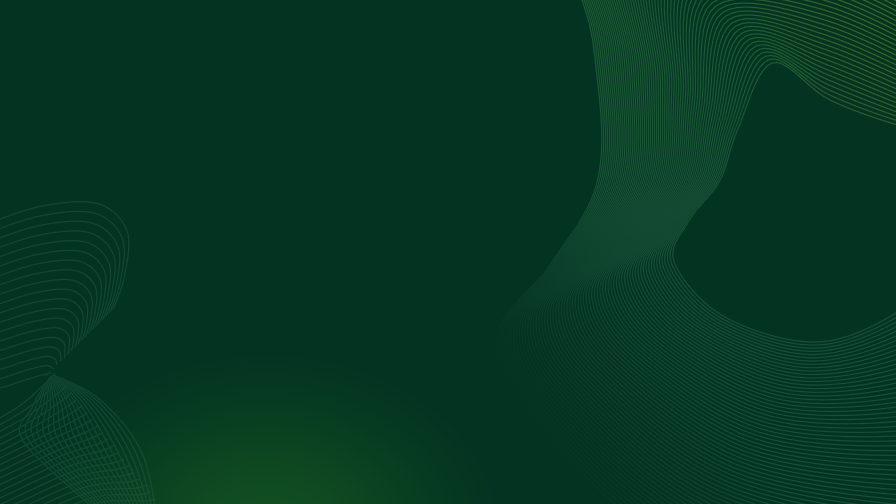
Write a WebGL 2 fragment shader that draws this background.

```glsl
#version 300 es
precision highp float;
// Dark green backdrop with a soft low glow and flowing ribbons of fine lines.
// Each ribbon is a ruled strip between two splines; a pixel is mapped back
// into the strip, and evenly spaced values across it become the lines.

uniform vec2 u_resolution;
out vec4 fragColor;

// Lengths are percent of the canvas height.
const vec3 BASE = vec3(0.01, 0.20, 0.13);
const vec3 GLOW = vec3(0.07, 0.31, 0.13);
const vec3 TEAL = vec3(0.15, 0.39, 0.28);
const vec3 GREEN = vec3(0.18, 0.46, 0.26);
const vec3 LIME = vec3(0.38, 0.57, 0.15);
const vec2 GLOW_CENTER = vec2(53.0, -6.0);
const vec2 GLOW_RADIUS = vec2(53.0, 41.0);
const float LINE_WIDTH = 0.2;
const float LINE_SOFTNESS = 1.3;
const float MAX_DENSITY = 0.6;
const float LEFT_OPACITY = 0.52;
const float WAVE_OPACITY = 0.7;
const float WAVE_LINES = 64.0;
const float LEAF_LINES = 18.0;
const float FAN_LINES = 19.0;
const float HATCH_LINES = 19.0;
const int STEPS = 10;

// Spline knots: xy on the first edge, zw on the second.
const vec4 WAVE[12] = vec4[12](
  vec4(243, 86, 196.8, 71), vec4(215, 114, 180.5, 74.5),
  vec4(159.7, 144, 164.8, 80.1), vec4(111, 130, 153.2, 87.5),
  vec4(117.6, 92, 146.3, 74.1), vec4(118.8, 65.3, 142.8, 64.1),
  vec4(109.3, 47.7, 136.6, 56), vec4(98.8, 34, 133.8, 47.9),
  vec4(104.2, 19, 144, 37), vec4(134.3, -8.8, 163.2, 32.2),
  vec4(183, -25, 181.7, 40.3), vec4(208, -30, 197, 53.7));
const vec4 LEAF[8] = vec4[8](
  vec4(-18.5, 48, -18.5, 20), vec4(-2.3, 55.6, -2.3, 22.5),
  vec4(9.3, 59.3, 4.6, 24.5), vec4(19.7, 59.5, 7.9, 25.5),
  vec4(25.2, 54.2, 9, 25.7), vec4(24.8, 45.6, 9.5, 25.9),
  vec4(22.5, 38.7, 10, 26.2), vec4(20.4, 34, 10.4, 26.4));
const vec4 FAN[6] = vec4[6](
  vec4(4.6, 27.8, 11.6, 29.4), vec4(10, 26, 10, 25.7),
  vec4(19.7, 20.8, 6.5, 19.4), vec4(27.8, 10.9, 4.6, 12.5),
  vec4(31, -2, 19.7, -2), vec4(32, -13, 30, -13));
const vec4 HATCH[5] = vec4[5](
  vec4(13.9, 29.4, 34.7, 7), vec4(11, 26, 30.8, 1),
  vec4(4.6, 20, 18.5, 0), vec4(-2.3, 16, -2.3, -9),
  vec4(-9, 14, -14, -13));

float cross2(vec2 a, vec2 b) { return a.x * b.y - a.y * b.x; }

vec4 catmullRom(vec4 a, vec4 b, vec4 c, vec4 d, float s) {
  return b + 0.5 * s * (c - a + s * (2.0 * a - 5.0 * b + 4.0 * c - d
       + s * (3.0 * (b - c) + d - a)));
}

// Line coverage inside one quad, by inverse bilinear mapping.
float quadLines(vec2 p, vec4 q0, vec4 q1, float lines) {
  vec2 across = q0.zw - q0.xy, along = q1.xy - q0.xy;
  vec2 twist = q1.zw - q1.xy - across, h = p - q0.xy;
  float k2 = cross2(twist, along);
  float k1 = cross2(across, along) + cross2(h, twist);
  float k0 = cross2(h, across);
  float disc = k1 * k1 - 4.0 * k0 * k2;
  if (disc <= 0.0) return 0.0;
  float root = sqrt(disc);
  float s = -2.0 * k0 / (k1 + (k1 < 0.0 ? -root : root));
  if (s < 0.0 || s >= 1.0) return 0.0;
  vec2 rung = across + twist * s;
  float t = dot(h - along * s, rung) / dot(rung, rung);
  if (abs(t - 0.5) > 0.5 + 0.5 / lines) return 0.0;

  // Turn the strip coordinate into a true distance from the nearest line.
  vec2 tangent = normalize(along + twist * t);
  float spacing = max(abs(cross2(rung, tangent)) / lines, 0.001);
  float dist = abs(t * lines - round(t * lines)) * spacing;
  float pixel = 100.0 / u_resolution.y;
  float sharp = clamp((0.5 * LINE_WIDTH - dist) / (LINE_SOFTNESS * pixel) + 0.5, 0.0, 1.0);
  float density = min(LINE_WIDTH / spacing, MAX_DENSITY);
  return mix(density, sharp, smoothstep(0.7, 1.9, spacing / pixel));
}

// One spline span, cut into short quads.
float span(vec2 p, vec4 a, vec4 b, vec4 c, vec4 d, float lines) {
  float cover = 0.0;
  vec4 prev = b;
  for (int i = 1; i <= STEPS; i++) {
    vec4 next = catmullRom(a, b, c, d, float(i) / float(STEPS));
    cover = max(cover, quadLines(p, prev, next, lines));
    prev = next;
  }
  return cover;
}

void main() {
  vec2 p = 100.0 * gl_FragCoord.xy / u_resolution.y;
  float glow = 1.0 - smoothstep(0.0, 1.0, length((p - GLOW_CENTER) / GLOW_RADIUS));
  vec3 color = mix(BASE, GLOW, glow);

  // Left ribbons: leaf above, crossed fans below.
  float left = 0.0;
  for (int i = 0; i < 5; i++)
    left = max(left, span(p, LEAF[i], LEAF[i+1], LEAF[i+2], LEAF[i+3], LEAF_LINES));
  for (int i = 0; i < 3; i++)
    left = max(left, span(p, FAN[i], FAN[i+1], FAN[i+2], FAN[i+3], FAN_LINES));
  for (int i = 0; i < 2; i++)
    left = max(left, span(p, HATCH[i], HATCH[i+1], HATCH[i+2], HATCH[i+3], HATCH_LINES));
  color = mix(color, TEAL, left * LEFT_OPACITY);

  // Right wave: teal to green to lime, fading at its lower left.
  float wave = 0.0;
  for (int i = 0; i < 9; i++)
    wave = max(wave, span(p, WAVE[i], WAVE[i+1], WAVE[i+2], WAVE[i+3], WAVE_LINES));
  vec3 tint = mix(TEAL, GREEN, smoothstep(45.0, 95.0, p.y));
  tint = mix(tint, LIME, smoothstep(228.0, 280.0, p.x + p.y));
  float fade = smoothstep(105.0, 165.0, p.x + 0.6 * p.y);
  fragColor = vec4(mix(color, tint, wave * fade * WAVE_OPACITY), 1.0);
}
```
